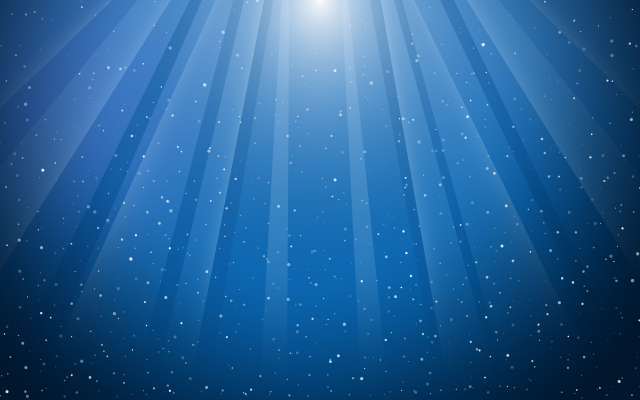
A Shadertoy shader for this background:

```glsl
#define DEEP vec3(0.0, 0.09, 0.18)
#define WATER vec3(0.01, 0.38, 0.68)
#define SHALLOW vec3(0.17, 0.47, 0.75)
#define VIOLET vec3(0.25, 0.43, 0.76)
#define BEAM vec3(0.58, 0.77, 0.93)
#define SHADE vec3(0.0, 0.32, 0.61)
#define GLOW_FALLOFF 4.5
#define RAYS 8
#define DOT_LAYERS 3
#define DOT_RADIUS 0.0042

// Ray edges as distance from the centre line:
// inner and outer at the surface, then inner and outer at the bottom
const vec4 LEFT_RAYS[RAYS] = vec4[RAYS](
    vec4(0.077, 0.096, 0.083, 0.152), vec4(0.117, 0.140, 0.283, 0.333),
    vec4(0.140, 0.190, 0.333, 0.420), vec4(0.190, 0.217, 0.420, 0.473),
    vec4(0.217, 0.260, 0.473, 0.720), vec4(0.295, 0.325, 0.730, 0.819),
    vec4(0.373, 0.456, 1.004, 1.281), vec4(0.519, 0.600, 1.557, 1.900));
const vec4 RIGHT_RAYS[RAYS] = vec4[RAYS](
    vec4(0.054, 0.070, 0.104, 0.173), vec4(0.125, 0.152, 0.300, 0.325),
    vec4(0.152, 0.185, 0.325, 0.452), vec4(0.185, 0.205, 0.452, 0.480),
    vec4(0.205, 0.235, 0.480, 0.720), vec4(0.300, 0.335, 0.775, 0.815),
    vec4(0.367, 0.446, 0.988, 1.255), vec4(0.523, 0.600, 1.546, 1.900));

// Fill (negative is shade), glow at the inner edge, glow at the outer edge
const vec3 RAY_LIGHT[RAYS] = vec3[RAYS](
    vec3(0.22, 0.0, 0.0), vec3(-0.55, 0.0, 0.0),
    vec3(0.10, 0.20, 0.0), vec3(-0.45, 0.0, 0.0),
    vec3(0.08, 0.0, 0.20), vec3(-0.60, 0.0, 0.0),
    vec3(0.15, 0.17, 0.0), vec3(0.0, 0.24, 0.0));

float hash(vec2 p) {
    return fract(sin(dot(p, vec2(127.1, 311.7))) * 43758.5453);
}

vec3 addRays(vec3 col, vec2 p, float pixel) {
    float x = abs(p.x);
    float fade = smoothstep(0.0, 0.45, p.y);
    for (int i = 0; i < RAYS; i++) {
        vec4 ray = p.x < 0.0 ? LEFT_RAYS[i] : RIGHT_RAYS[i];
        vec2 edge = mix(ray.zw, ray.xy, p.y);
        float across = clamp((x - edge.x) / (edge.y - edge.x), 0.0, 1.0);
        float mask = smoothstep(-pixel, pixel, x - edge.x)
                   * smoothstep(-pixel, pixel, edge.y - x);
        vec3 light = RAY_LIGHT[i];
        float rim = light.y * pow(1.0 - across, 3.0) + light.z * pow(across, 3.0);
        vec3 tint = light.x < 0.0 ? SHADE : BEAM;
        col = mix(col, tint, (abs(light.x) + rim) * mask * fade);
    }
    return col;
}

// One dot of random place, size and strength in each grid cell
float dots(vec2 p, float cell, float seed, float pixel) {
    vec2 id = floor(p / cell);
    vec2 key = id + seed;
    vec2 place = 0.12 + 0.76 * vec2(hash(key), hash(key + 17.3));
    float size = hash(key + 41.7);
    float radius = DOT_RADIUS * mix(0.25, 1.0, size * size);
    float density = mix(0.85, 0.35, clamp(id.y * cell, 0.0, 1.0));
    float present = step(hash(key + 73.1), density);
    float strength = mix(0.2, 1.0, pow(hash(key + 97.9), 2.0));
    float dist = length(p - (id + place) * cell);
    return present * strength * (1.0 - smoothstep(radius - pixel, radius + pixel, dist));
}

void mainImage(out vec4 fragColor, in vec2 fragCoord) {
    float pixel = 0.7 / iResolution.y;
    vec2 p = (fragCoord - vec2(0.5 * iResolution.x, 0.0)) / iResolution.y;

    // Water, lighter near the surface and tinted at the upper left
    vec3 col = mix(WATER, SHALLOW, smoothstep(0.35, 1.0, p.y));
    vec2 tintOffset = p - vec2(-0.68, 0.72);
    col = mix(col, VIOLET, 0.75 * exp(-9.0 * dot(tintOffset, tintOffset)));

    // Light from the surface
    col = addRays(col, p, pixel);
    float sourceDist = length(vec2(1.2 * p.x, 1.0 - p.y));
    col = mix(col, vec3(0.98), exp(-GLOW_FALLOFF * sourceDist));

    // Darkness towards the sides and the bottom
    float depth = length(p - vec2(-0.04, 0.75));
    col = mix(col, DEEP, smoothstep(0.42, 1.04, depth));

    // Floating specks
    for (int i = 0; i < DOT_LAYERS; i++) {
        float layer = float(i);
        float speck = dots(p, 0.085 - 0.02 * layer, 31.0 * layer, pixel);
        col = mix(col, vec3(0.92, 0.97, 1.0), speck);
    }
    fragColor = vec4(col, 1.0);
}
```
